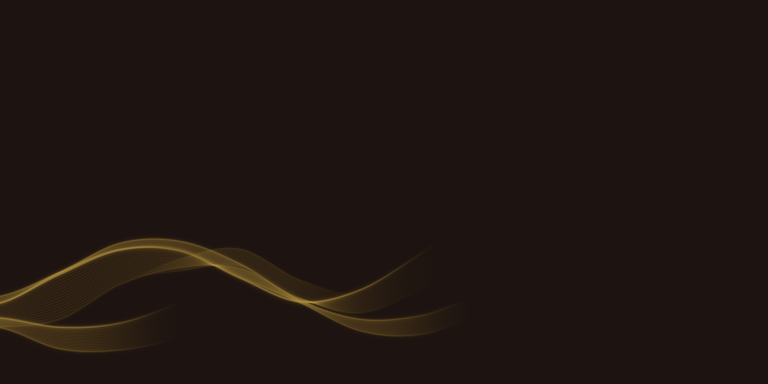
A Shadertoy shader for this background:

```glsl
const float KNOT_STEP = 0.15625;
const int LAST_KNOT = 8;
const int STRANDS = 16;
const float EXPOSURE = 1.75;

const vec3 BACKGROUND = vec3(0.113, 0.078, 0.065);
const vec3 BRONZE = vec3(0.50, 0.36, 0.10);
const vec3 PALE_GOLD = vec3(0.70, 0.58, 0.26);

// Smooth height curve through evenly spaced knots
float curve(float x, float knots[9]) {
    float s = clamp(x / KNOT_STEP, 0.0, float(LAST_KNOT) - 0.001);
    int i = int(s);
    float t = s - float(i);
    float a = knots[max(i - 1, 0)];
    float b = knots[i];
    float c = knots[i + 1];
    float d = knots[min(i + 2, LAST_KNOT)];
    return b + 0.5 * t * (c - a + t * (2.0 * a - 5.0 * b + 4.0 * c - d
             + t * (3.0 * (b - c) + d - a)));
}

float line(float offset, float width) {
    float q = offset / width;
    return exp(-q * q);
}

// Opacity along x: fades in over range.xy and out over range.zw
float span(float x, vec4 range) {
    return smoothstep(range.x, range.y, x) * (1.0 - smoothstep(range.z, range.w, x));
}

// Bright core with a faint halo
float glowingEdge(float offset, float width) {
    return line(offset, width * 1.4) + 0.22 * line(offset, width * 4.5);
}

// Translucent sheet with fine strands and two glowing edges
float ribbon(float y, float top, float bottom, float fill, float strand, vec2 edges, float pixel) {
    float low = min(top, bottom);
    float high = max(top, bottom);
    float soft = pixel * 0.7;
    float light = fill * smoothstep(low - soft, low + soft, y)
                * (1.0 - smoothstep(high - soft, high + soft, y));
    float width = max(0.0018, pixel * 0.6);
    for (int i = 0; i < STRANDS; i++) {
        float t = (float(i) + 0.5) / float(STRANDS);
        light += strand * line(y - mix(bottom, top, t), width);
    }
    light += edges.x * glowingEdge(y - top, width);
    light += edges.y * glowingEdge(y - bottom, width);
    return light;
}

void mainImage(out vec4 fragColor, in vec2 fragCoord) {
    vec2 p = fragCoord / iResolution.y;
    p.x *= 2.0 * iResolution.y / iResolution.x;
    float pixel = 1.0 / iResolution.y;

    // Edge heights of each ribbon
    float wideTop[9] = float[9](0.211, 0.290, 0.350, 0.347, 0.276, 0.214, 0.245, 0.338, 0.440);
    float wideBottom[9] = float[9](0.148, 0.167, 0.258, 0.302, 0.302, 0.224, 0.185, 0.245, 0.336);
    float crestTop[9] = float[9](0.229, 0.292, 0.367, 0.372, 0.313, 0.219, 0.169, 0.178, 0.226);
    float crestBottom[9] = float[9](0.211, 0.284, 0.348, 0.350, 0.279, 0.211, 0.138, 0.128, 0.176);
    float archTop[9] = float[9](0.150, 0.180, 0.258, 0.326, 0.352, 0.271, 0.234, 0.292, 0.350);
    float archBottom[9] = float[9](0.150, 0.180, 0.266, 0.294, 0.307, 0.224, 0.172, 0.130, 0.120);
    float tailTop[9] = float[9](0.172, 0.148, 0.159, 0.214, 0.297, 0.400, 0.400, 0.400, 0.400);
    float tailBottom[9] = float[9](0.146, 0.091, 0.088, 0.122, 0.193, 0.280, 0.280, 0.280, 0.280);

    // Accumulated light of the overlapping ribbons
    float light = 0.0;
    light += span(p.x, vec4(-0.2, -0.1, 0.82, 1.16))
           * ribbon(p.y, curve(p.x, wideTop), curve(p.x, wideBottom), 0.07, 0.07, vec2(0.55, 0.06), pixel);
    light += span(p.x, vec4(-0.2, -0.1, 0.96, 1.24))
           * ribbon(p.y, curve(p.x, crestTop), curve(p.x, crestBottom), 0.11, 0.07, vec2(0.25, 0.15), pixel);
    light += span(p.x, vec4(0.32, 0.55, 0.72, 0.98))
           * ribbon(p.y, curve(p.x, archTop), curve(p.x, archBottom), 0.10, 0.02, vec2(0.06, 0.06), pixel);
    light += span(p.x, vec4(-0.2, -0.1, 0.16, 0.49))
           * ribbon(p.y, curve(p.x, tailTop), curve(p.x, tailBottom), 0.13, 0.08, vec2(0.50, 0.20), pixel);

    // Thin light reads as bronze, dense light as pale gold
    float amount = 1.0 - exp(-light * EXPOSURE);
    vec3 gold = mix(BRONZE, PALE_GOLD, amount);
    fragColor = vec4(mix(BACKGROUND, gold, amount), 1.0);
}
```
